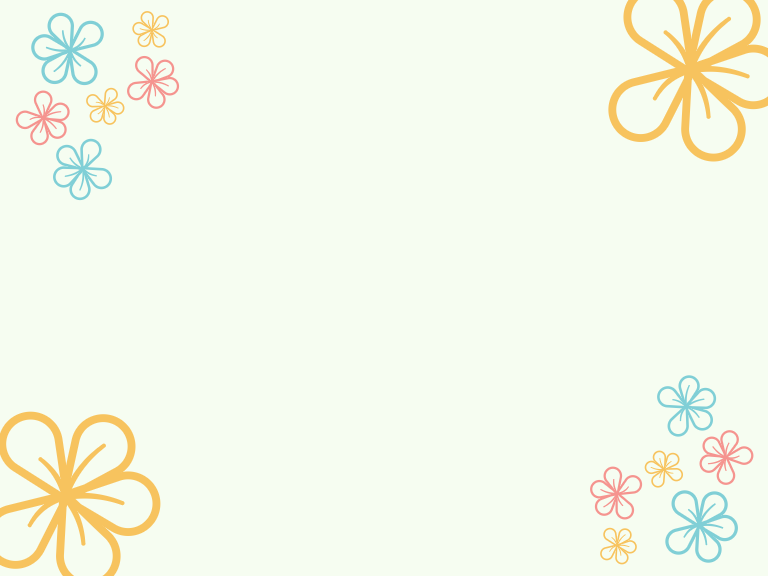
This background is drawn by a Shadertoy shader. Its source:

```glsl
const vec3 PAPER = vec3(0.965, 0.992, 0.945);
const vec3 BLUE = vec3(0.50, 0.81, 0.84);
const vec3 YELLOW = vec3(0.97, 0.765, 0.37);
const vec3 PINK = vec3(0.96, 0.58, 0.56);

// Petal: angle in degrees, vein length, vein bend
const vec3 PETALS[5] = vec3[5](
    vec3(-6.0, 0.60, 0.04),
    vec3(53.0, 0.67, 0.05),
    vec3(123.0, 0.47, -0.04),
    vec3(218.5, 0.47, -0.05),
    vec3(291.5, 0.52, 0.04));

// Cluster flower: offset right and down from the corner, size, turn in degrees
const vec4 CLUSTER[6] = vec4[6](
    vec4(0.122, 0.087, 0.0683, 180.0),
    vec4(0.264, 0.052, 0.0345, 180.0),
    vec4(0.264, 0.142, 0.0480, -8.0),
    vec4(0.144, 0.293, 0.0550, 209.0),
    vec4(0.182, 0.184, 0.0345, -62.0),
    vec4(0.075, 0.205, 0.0480, -33.0));

// Turns p clockwise, so a shape drawn along +x points along the angle
vec2 turn(vec2 p, float degrees_) {
    float a = radians(degrees_);
    float c = cos(a), s = sin(a);
    return vec2(c * p.x + s * p.y, c * p.y - s * p.x);
}

// Teardrop along +x: a narrow base joined by tangents to a round tip
float teardrop(vec2 p, float reach, float baseRadius, float tipRadius) {
    p.y = abs(p.y);
    float slope = (baseRadius - tipRadius) / reach;
    float side = sqrt(1.0 - slope * slope);
    float along = dot(p, vec2(side, -slope));
    if (along < 0.0) return length(p) - baseRadius;
    if (along > side * reach) return length(p - vec2(reach, 0.0)) - tipRadius;
    return dot(p, vec2(slope, side)) - baseRadius;
}

// Curved tapering stroke along +x
float vein(vec2 p, float reach, float bend) {
    float t = clamp(p.x / reach, 0.0, 1.0);
    vec2 spine = vec2(t * reach, 4.0 * bend * t * (1.0 - t));
    return length(p - spine) - mix(0.034, 0.022, t);
}

// Outlined five-petal flower of about unit radius
float flower(vec2 p, float halfStroke) {
    float d = length(p) - 0.06;
    for (int i = 0; i < 5; i++) {
        vec2 q = turn(p, PETALS[i].x);
        float outline = abs(teardrop(q, 0.66, 0.02, 0.295)) - halfStroke;
        d = min(d, min(outline, vein(q, PETALS[i].y, PETALS[i].z)));
    }
    return d;
}

// Blends one flower over the colour
vec3 paintFlower(vec3 base, vec2 p, float size, float degrees_, vec3 ink, float pixel) {
    float d = flower(turn(p, degrees_) / size, 0.041) * size;
    return mix(base, ink, clamp(0.5 - d / pixel, 0.0, 1.0));
}

// Six small flowers; p runs right and down from the corner
vec3 paintCluster(vec3 base, vec2 p, float pixel) {
    vec3 inks[3] = vec3[3](BLUE, YELLOW, PINK);
    for (int i = 0; i < 6; i++) {
        vec4 f = CLUSTER[i];
        vec2 q = (p - f.xy) * vec2(1.0, -1.0);
        base = paintFlower(base, q, f.z, f.w, inks[i % 3], pixel);
    }
    return base;
}

void mainImage(out vec4 fragColor, in vec2 fragCoord) {
    float pixel = 1.0 / iResolution.y;
    float aspect = iResolution.x * pixel;
    vec2 p = fragCoord * pixel;
    vec3 color = PAPER;

    // Large flowers in the lower left and upper right
    color = paintFlower(color, p - vec2(0.113, 0.137), 0.1667, 0.0, YELLOW, pixel);
    color = paintFlower(color, p - vec2(aspect - 0.135, 0.878), 0.1667, 0.0, YELLOW, pixel);

    // Clusters in the other corners, the second turned half way round
    color = paintCluster(color, vec2(p.x, 1.0 - p.y), pixel);
    color = paintCluster(color, vec2(aspect - p.x + 0.002, p.y - 0.001), pixel);

    fragColor = vec4(color, 1.0);
}
```
